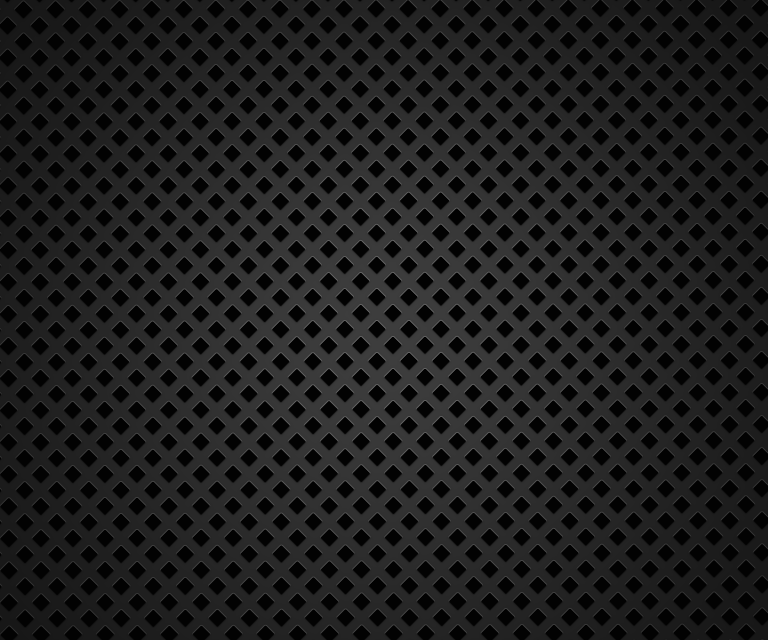
Write a WebGL 1 fragment shader that draws this pattern.

```glsl
precision highp float;
// Dark perforated metal sheet: rounded diamond holes on a staggered grid.
// A lattice turned by 45 degrees is folded into one cell, whose rounded box
// gets a lit upper rim and a soft lower wall; a radial glow lights the sheet.

uniform vec2 u_resolution;

// Lengths are fractions of the canvas height.
const float PITCH = 0.03541;       // spacing along the diagonals
const float HOLE_HALF = 0.0108;    // half side of a hole
const float HOLE_ROUND = 0.0030;   // corner radius
const float RIM_HALF = 0.0007;     // half width of the lit rim
const float TILT = 0.7881;         // 45 degrees plus a slight skew
const vec2 HOLE_ORIGIN = vec2(0.6136, 0.6105);
const vec2 GLOW_CENTER = vec2(0.602, 0.49);
const float HOLE_SHADE = 0.006;

// Coordinates of p along axes turned counterclockwise by the angle.
vec2 turnedAxes(vec2 p, float angle) {
  float c = cos(angle);
  float s = sin(angle);
  return vec2(c * p.x + s * p.y, c * p.y - s * p.x);
}

// Offset from the nearest lattice point.
vec2 foldCell(vec2 p, float pitch) {
  return (fract(p / pitch + 0.5) - 0.5) * pitch;
}

float roundedBox(vec2 p, float halfSide, float radius) {
  vec2 q = abs(p) - halfSide + radius;
  return length(max(q, 0.0)) + min(max(q.x, q.y), 0.0) - radius;
}

// Smoothed coverage of the region where dist is negative.
float coverage(float dist, float pixel) {
  return clamp(0.5 - dist / pixel, 0.0, 1.0);
}

float sheetGlow(vec2 p, vec2 center) {
  vec2 offset = p - center;
  return 0.070 + 0.170 * exp(-3.7 * dot(offset, offset));
}

void main() {
  float pixel = 1.0 / u_resolution.y;
  vec2 p = gl_FragCoord.xy * pixel;
  p.x += 0.6 - 0.5 * u_resolution.x * pixel;

  vec2 cell = foldCell(turnedAxes(p - HOLE_ORIGIN, TILT), PITCH);
  float dist = roundedBox(cell, HOLE_HALF, HOLE_ROUND);

  // Height within the diamond: 1 on the upper edges, 0 on the lower ones.
  float upper = smoothstep(-0.002, 0.004, cell.x + cell.y);

  // Sheet, faintly shaded around each hole
  float sheet = sheetGlow(p, GLOW_CENTER);
  float shade = sheet * (1.0 - 0.10 * exp(-max(dist, 0.0) / 0.0015));

  // Hole: steep upper wall, softer lower wall
  float wallDepth = mix(0.0032, 0.0012, upper);
  float wall = 1.0 - smoothstep(0.0, wallDepth, -dist);
  float inside = mix(HOLE_SHADE, sheet * 0.72, wall * wall);
  shade = mix(shade, inside, coverage(dist, pixel));

  // Lit rim on the upper edges
  float rim = coverage(abs(dist) - RIM_HALF, pixel) * upper;
  shade = mix(shade, 0.06 + sheet * 1.6, rim * 0.85);

  gl_FragColor = vec4(vec3(shade), 1.0);
}
```
